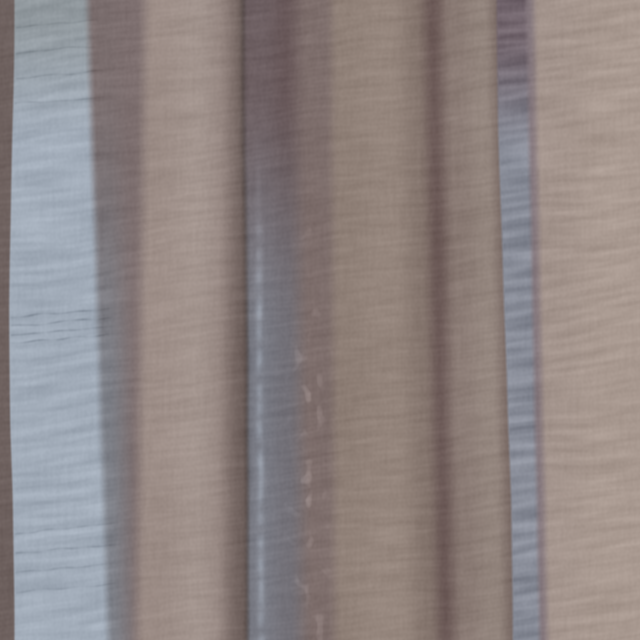
Give the GLSL for this texture, as a WebGL 1 fragment shader.

```glsl
precision highp float;
uniform vec2 u_resolution;

vec2 gradientAt(vec2 cell) {
  float angle = 6.2832 * fract(sin(dot(cell, vec2(41.3, 289.1))) * 4375.5);
  return vec2(cos(angle), sin(angle));
}

float gradientNoise(vec2 p) {
  vec2 i = floor(p), f = fract(p);
  vec2 u = f * f * f * (f * (f * 6.0 - 15.0) + 10.0);
  vec2 e = vec2(0.0, 1.0);
  float low = mix(dot(gradientAt(i), f), dot(gradientAt(i + e.yx), f - e.yx), u.x);
  float high = mix(dot(gradientAt(i + e), f - e), dot(gradientAt(i + 1.0), f - 1.0), u.x);
  return mix(low, high, u.y);
}

// Blend into the next strip of cloth across a soft vertical edge.
vec3 fold(vec3 cloth, vec3 next, float x, float edge, float softness) {
  return mix(cloth, next, smoothstep(edge - softness, edge + softness, x));
}

float band(float x, float center, float width) {
  float t = (x - center) / width;
  return exp(-t * t);
}

// Thin irregular crease running across the sheer panel.
float crease(vec2 p, float drop) {
  float path = drop - 0.09 * p.x + 0.004 * gradientNoise(vec2(p.x * 24.0, drop * 70.0));
  return band(p.y, path, 0.0022) * (0.65 + gradientNoise(vec2(p.x * 50.0, drop * 90.0)));
}

void main() {
  vec2 uv = gl_FragCoord.xy / u_resolution;
  float d = 1.0 - uv.y;
  float sway = 0.0018 * gradientNoise(vec2(3.0, d * 7.0));
  float x = uv.x + sway;
  vec2 p = vec2(x, d);

  // Left border and translucent blue panel
  float leftEdge = 0.0185 + 0.004 * cos(d * 6.3);
  float sheerEnd = 0.137 + 0.032 * d;
  vec3 sheer = mix(vec3(0.56, 0.59, 0.61), vec3(0.635, 0.675, 0.725), smoothstep(0.0, 0.24, d));
  vec3 c = fold(vec3(0.43, 0.38, 0.37), sheer, x, leftEdge, 0.0025);
  vec3 shade = mix(vec3(0.47, 0.42, 0.42), vec3(0.49, 0.50, 0.53), smoothstep(0.05, 0.65, d));
  c = fold(c, shade, x, sheerEnd, 0.009);
  c = fold(c, vec3(0.49, 0.435, 0.435), x, 0.183 + 0.014 * d, 0.025);

  // First broad fold, rolling into a dark seam
  c = fold(c, vec3(0.61, 0.55, 0.525), x, 0.226 - 0.012 * d, 0.014);
  c = fold(c, vec3(0.64, 0.585, 0.56), x, 0.28, 0.045);
  c = fold(c, vec3(0.57, 0.51, 0.49), x, 0.333, 0.035);
  c = fold(c, vec3(0.43, 0.375, 0.36), x, 0.364 - 0.008 * d, 0.022);

  // Shadowed valley that turns blue toward the hem
  float blueing = smoothstep(0.1, 0.55, d);
  vec3 valley = mix(vec3(0.425, 0.37, 0.38), vec3(0.47, 0.475, 0.51), blueing);
  float seam = 0.381 + 0.006 * smoothstep(0.1, 0.6, d);
  c = fold(c, valley, x, seam, 0.005);
  c *= 1.0 - 0.16 * band(x, seam - 0.001, 0.005);
  c = fold(c, valley * vec3(0.96, 0.93, 0.92), x, 0.43, 0.02);
  c = fold(c, vec3(0.495, 0.435, 0.425), x, 0.462 + 0.008 * d, 0.02);

  // Central fold and the deep crease beside it
  c = fold(c, vec3(0.56, 0.50, 0.465), x, 0.518 + 0.005 * d, 0.012);
  c = fold(c, vec3(0.58, 0.52, 0.485), x, 0.57, 0.03);
  c = fold(c, vec3(0.52, 0.46, 0.43), x, 0.63 + 0.02 * d, 0.024);
  c = fold(c, vec3(0.42, 0.35, 0.34), x, 0.662 + 0.022 * d, 0.014);
  c = fold(c, vec3(0.54, 0.48, 0.455), x, 0.69 + 0.02 * d, 0.016);
  c = fold(c, vec3(0.575, 0.52, 0.49), x, 0.73 + 0.02 * d, 0.022);
  c = fold(c, vec3(0.47, 0.41, 0.39), x, 0.768 + 0.024 * d, 0.014);

  // Narrow blue gap, then the right-hand panel
  float gapStart = 0.776 + 0.025 * smoothstep(0.0, 1.0, d);
  float gapEnd = 0.828 + 0.021 * d;
  vec3 gap = mix(vec3(0.44, 0.39, 0.42), vec3(0.53, 0.545, 0.59), smoothstep(0.04, 0.26, d));
  c = fold(c, gap, x, gapStart, 0.003);
  c = fold(c, vec3(0.52, 0.47, 0.49), x, gapEnd - 0.006, 0.006);
  c = fold(c, vec3(0.64, 0.58, 0.55), x, gapEnd + 0.006, 0.008);
  c = fold(c, vec3(0.66, 0.60, 0.565), x, 0.9, 0.05);

  // Light leaking beside the seam
  float glint = 0.55 + 0.9 * gradientNoise(vec2(x * 30.0, d * 38.0));
  float leak = band(x, 0.402 + 0.006 * d, 0.006) * smoothstep(0.16, 0.5, d);
  c += vec3(0.13, 0.15, 0.16) * leak * glint;
  float flecks = smoothstep(0.15, 0.5, gradientNoise(vec2(x * 55.0, d * 42.0)));
  c += 0.075 * flecks * band(x, 0.482, 0.028) * smoothstep(0.2, 0.65, d);

  // Masks for sheer cloth and the right panel
  float sheerMask = smoothstep(leftEdge, leftEdge + 0.005, x) * (1.0 - smoothstep(sheerEnd, sheerEnd + 0.03, x));
  float gapMask = smoothstep(gapStart, gapStart + 0.004, x) * (1.0 - smoothstep(gapEnd - 0.01, gapEnd, x));
  float panelMask = smoothstep(gapEnd, gapEnd + 0.02, x);

  // Creases in clustered rows
  float creases = 0.0;
  for (int i = 0; i < 4; i++) {
    float row = float(i);
    creases += crease(p, 0.045 + 0.04 * row) * 0.6;
    creases += crease(p, 0.498 + 0.0135 * row) * 0.9;
    creases += crease(p, 0.835 + 0.031 * row) * 0.7;
  }
  c -= 0.085 * creases * sheerMask;

  // Slanted slubs, horizontal threads and fine weave
  float slant = d + 0.13 * x + 0.012 * gradientNoise(p * 5.0);
  float slubs = gradientNoise(vec2(x * 9.0, slant * 75.0));
  float threads = gradientNoise(vec2(x * 22.0, slant * 150.0));
  float weave = gradientNoise(p * vec2(210.0, 170.0)) + gradientNoise(p * vec2(160.0, 25.0));
  c += slubs * (0.026 + 0.035 * sheerMask + 0.09 * gapMask + 0.025 * panelMask);
  c += threads * 0.026 + weave * 0.014;
  c += 0.022 * gradientNoise(p * vec2(7.0, 4.0));

  gl_FragColor = vec4(clamp(c, 0.0, 1.0), 1.0);
}
```
